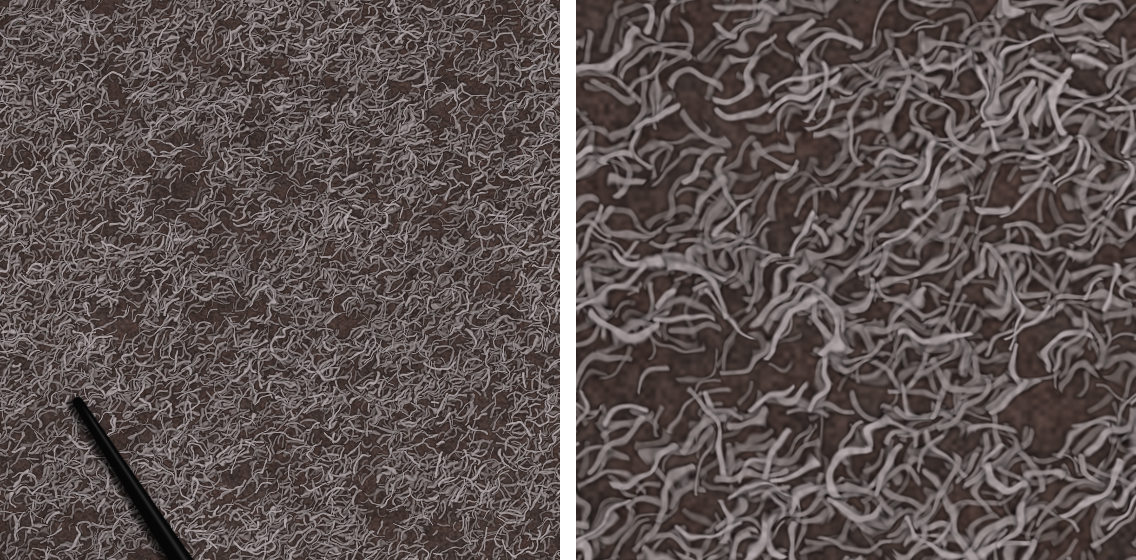
Left: the whole. Right: its middle third, enlarged.
This texture is drawn by a WebGL 2 fragment shader. Its source:

```glsl
#version 300 es
precision highp float;
// A mat of short, pale, curled fibres over dark brown ground, with a tapered
// black rod at the lower left. Fibres are bent strokes scattered on several
// jittered grids, thinned by noise so that dark gaps open between them.

uniform vec2 u_resolution;
out vec4 fragColor;

const int LAYERS = 8;
const vec3 GROUND = vec3(0.255, 0.205, 0.193);
const vec3 FIBRE_DIM = vec3(0.46, 0.42, 0.41);
const vec3 FIBRE_PALE = vec3(0.67, 0.63, 0.635);

float hash(vec2 p) {
    return fract(sin(dot(p, vec2(127.1, 311.7))) * 43758.5453);
}

float noise(vec2 p) {
    vec2 i = floor(p), f = fract(p);
    f = f * f * (3.0 - 2.0 * f);
    return mix(mix(hash(i), hash(i + vec2(1, 0)), f.x),
               mix(hash(i + vec2(0, 1)), hash(i + vec2(1, 1)), f.x), f.y);
}

// Approximate distance to a parabolic stroke lying along x.
float strokeDistance(vec2 p, float halfLength, float bend) {
    float x = clamp(p.x, -halfLength, halfLength);
    float slope = 2.0 * bend * x;
    return length(vec2(p.x - x, (p.y - bend * x * x) * inversesqrt(1.0 + slope * slope)));
}

// Lays one grid of fibres over the colour beneath it.
vec3 addFibres(vec3 color, vec2 p, float cell, float seed, float height, float pixel) {
    vec2 grid = p / cell + seed * vec2(0.37, 0.61);
    vec2 base = floor(grid);
    for (int j = -1; j <= 1; j++)
    for (int i = -1; i <= 1; i++) {
        vec2 id = base + vec2(i, j);
        vec2 key = id + seed * 17.0;
        vec2 center = id + vec2(hash(key), hash(key + 5.3));
        vec2 place = (center - seed * vec2(0.37, 0.61)) * cell;
        float density = smoothstep(0.12, 0.72, noise(place * 24.0 + 3.0));
        if (hash(key + 9.1) > mix(0.3, 1.0, density)) continue;

        // Directions gather around a rising diagonal.
        float angle = 0.6 + 1.6 * (hash(key + 2.7) + hash(key + 7.9) - 1.0);
        float c = cos(angle), s = sin(angle);
        vec2 q = mat2(c, -s, s, c) * (grid - center);
        float halfLength = mix(0.2, 0.74, hash(key + 11.3));
        float bend = 1.2 * (hash(key + 13.7) - 0.5) / halfLength;
        float d = strokeDistance(q, halfLength, bend) * cell;

        float width = mix(0.0011, 0.0021, hash(key + 15.1));
        float soft = max(0.0011, pixel * 0.6);
        float cover = 1.0 - smoothstep(width - soft, width + soft, d);
        float shade = 1.0 - smoothstep(width, width + 0.0035, d);
        float tone = clamp(0.65 * height + 0.6 * hash(key + 19.9) - 0.1, 0.0, 1.0);
        color *= 1.0 - 0.2 * shade;
        color = mix(color, mix(FIBRE_DIM, FIBRE_PALE, tone), cover * mix(0.65, 0.95, tone));
    }
    return color;
}

// Signed distance (x), position across (y) and along (z) a tapered rod.
vec3 rodCoords(vec2 p, vec2 tip, vec2 end, float tipRadius, float endRadius) {
    vec2 axis = end - tip;
    float t = max(dot(p - tip, axis) / dot(axis, axis), 0.0);
    float radius = mix(tipRadius, endRadius, t);
    vec2 side = normalize(vec2(-axis.y, axis.x));
    return vec3(length(p - tip - axis * t) - radius, dot(p - tip, side) / radius, t);
}

vec3 addRod(vec3 color, vec2 p, float pixel) {
    vec2 tip = vec2(0.139, 0.282), end = vec2(0.326, -0.005);
    vec3 shadow = rodCoords(p + vec2(0.010, 0.006), tip, end, 0.007, 0.018);
    color *= mix(0.35, 1.0, smoothstep(-0.006, 0.009, shadow.x));

    vec3 rod = rodCoords(p, tip, end, 0.0095, 0.019);
    float gleam = exp(-pow((rod.y - 0.35) / 0.2, 2.0)) * smoothstep(0.0, 0.15, rod.z);
    vec3 surface = vec3(0.025) + vec3(0.13) * gleam;
    float edge = max(0.0012, pixel);
    return mix(surface, color, smoothstep(-edge, edge, rod.x));
}

void main() {
    float pixel = 1.0 / min(u_resolution.x, u_resolution.y);
    vec2 p = gl_FragCoord.xy * pixel;

    // Mottled ground with fine grain.
    float mottle = noise(p * 38.0) - 0.5;
    float grain = noise(p * 290.0) - 0.5;
    vec3 color = GROUND * (1.0 + 0.2 * mottle + 0.45 * grain);
    color += vec3(0.025, 0.0, -0.006) * (noise(p * 55.0 + 40.0) - 0.4);

    // A small warp crinkles the strokes.
    vec2 warp = vec2(noise(p * 85.0 + 11.0), noise(p * 85.0 + 71.0)) - 0.5;
    vec2 crinkled = p + 0.008 * warp;
    for (int k = 0; k < LAYERS; k++) {
        float height = float(k) / float(LAYERS - 1);
        float cell = mix(0.021, 0.034, height);
        color = addFibres(color, crinkled, cell, float(k) + 1.0, height, pixel);
    }

    // Fine speckle and slow drift of brightness.
    color *= 1.0 + 0.2 * (noise(p * 330.0 + 19.0) - 0.5);
    color *= 0.97 + 0.08 * noise(p * 5.0 + 8.0);
    fragColor = vec4(addRod(color, p, pixel), 1.0);
}
```
